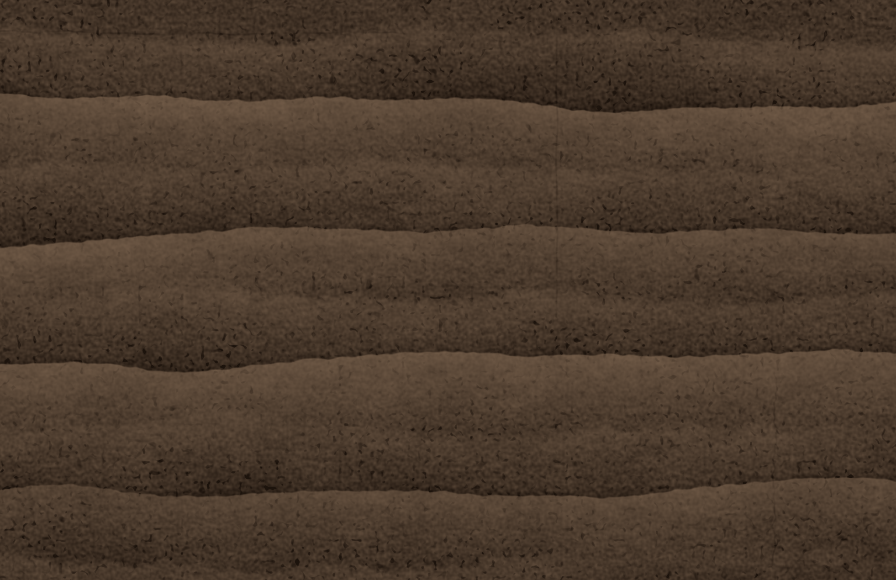
Give the GLSL for this texture, as a WebGL 2 fragment shader.

```glsl
#version 300 es
precision highp float;
// Rammed earth wall: wavy compacted layers painted from top to bottom, each
// pale at its crest and darker and coarser towards its foot. Gradient noise
// gives the wavy edges, mottling, lit grains and pits; thin cracks cross it.

#define DARK_EARTH vec3(0.20, 0.15, 0.11)
#define PALE_EARTH vec3(0.40, 0.32, 0.25)
#define LAYERS 9
#define TOP_EDGE 0.935
#define SPACING 0.112
#define WAVE 0.055
#define MOTTLE 0.26
#define GRAIN 0.42
#define PITS 0.65
#define CRACK 0.28

uniform vec2 u_resolution;
out vec4 outColor;

vec2 gradientAt(vec2 cell) {
    vec3 h = fract(vec3(cell.xyx) * vec3(0.1031, 0.1030, 0.0973));
    h += dot(h, h.yzx + 33.33);
    float angle = 6.2832 * fract((h.x + h.y) * h.z);
    return vec2(cos(angle), sin(angle));
}

float noise(vec2 p) {
    vec2 i = floor(p), f = p - i;
    vec2 u = f * f * f * (f * (f * 6.0 - 15.0) + 10.0);
    vec2 e = vec2(1.0, 0.0);
    float low = mix(dot(gradientAt(i), f),
                    dot(gradientAt(i + e.xy), f - e.xy), u.x);
    float high = mix(dot(gradientAt(i + e.yx), f - e.yx),
                     dot(gradientAt(i + e.xx), f - e.xx), u.x);
    return mix(low, high, u.y);
}

float fbm(vec2 p) {
    float sum = 0.0, amp = 1.0;
    for (int i = 0; i < 4; i++) {
        sum += amp * noise(p);
        p = p * 2.07 + 17.3;
        amp *= 0.6;
    }
    return sum;
}

// Height of the upper edge of one layer
float layerEdge(float x, float id) {
    float row = id * 7.37 + 0.4;
    float wave = noise(vec2(x * 1.7 + 3.1, row))
               + 0.3 * noise(vec2(x * 5.0, row + 40.0))
               + 0.07 * noise(vec2(x * 45.0, row + 80.0));
    return TOP_EDGE - SPACING * id + WAVE * wave;
}

// Layer tone, 0 dark to 1 pale
float layerTone(vec2 p, float ragged, float pixel) {
    float tone = 0.3;
    for (int i = 0; i < LAYERS; i++) {
        float id = float(i);
        float strong = mod(id, 2.0);
        float depth = layerEdge(p.x, id) - p.y;
        depth += ragged * mix(0.016, 0.002, strong);
        float soft = max(mix(0.012, 0.002, strong), pixel);
        float crest = mix(0.72, 1.0, strong);
        crest -= 0.22 * smoothstep(5.5, 7.0, id) + 0.1 * step(id, 0.5);
        crest += 0.25 * noise(vec2(p.x * 1.9, id * 3.7 + 0.5));
        float fall = 0.55 * clamp(depth / SPACING, 0.0, 1.2);
        // Shaded undercut just above a firm edge
        tone -= 0.16 * strong * smoothstep(-0.014, 0.0, depth);
        tone = mix(tone, crest - fall, smoothstep(-soft, soft, depth));
    }
    return tone;
}

// Thin wandering upright crack between two heights
float crack(vec2 p, float x, float low, float high, float wander, float pixel) {
    float bend = wander * (noise(vec2(p.y * 14.0, x * 9.0))
                         + 0.4 * noise(vec2(p.y * 60.0, x * 9.0)));
    float line = 1.0 - smoothstep(0.0, max(0.003, pixel), abs(p.x - x - bend));
    float span = smoothstep(low, low + 0.03, p.y)
               * (1.0 - smoothstep(high - 0.03, high, p.y));
    return line * span * (0.65 + 0.8 * noise(p.yx * 30.0));
}

void main() {
    vec2 p = gl_FragCoord.xy / u_resolution.y;
    float pixel = 1.0 / u_resolution.y;

    // Layers with broad stains drawn out sideways
    float tone = layerTone(p, fbm(p * vec2(16.0, 24.0)), pixel);
    float rough = mix(1.0, 0.45, smoothstep(0.25, 0.9, tone));
    tone += MOTTLE * (0.5 * fbm(p * vec2(7.0, 15.0)) + 0.5 * fbm(p * 38.0));

    // Crumbly grains lit from above
    vec2 q = p + 0.004 * vec2(noise(p * 50.0), noise(p * 50.0 + 9.0));
    float lit = noise(q * 95.0) - noise((q + vec2(0.001, 0.004)) * 95.0);
    float fine = noise(p * 165.0 + 5.0);
    tone += GRAIN * rough * (0.7 * lit + 0.9 * fine);

    // Pits gather in loose patches
    float loose = smoothstep(-0.35, 0.35, noise(p * vec2(9.0, 14.0) + 21.0));
    float small = smoothstep(0.2, 0.5, noise(q * 110.0 + 31.0));
    float large = smoothstep(0.3, 0.55, noise(q * 62.0 + 57.0));
    tone -= PITS * rough * (0.35 + 0.65 * loose) * (small + 0.8 * large);

    // Upright cracks and a faint level seam
    tone -= CRACK * crack(p, 0.96, 0.45, 0.97, 0.003, pixel);
    tone -= CRACK * crack(p, 1.335, 0.0, 0.37, 0.02, pixel);
    tone -= CRACK * crack(p.yx, 0.943, -0.1, 0.72, 0.006, pixel);

    outColor = vec4(mix(DARK_EARTH, PALE_EARTH, clamp(tone, -0.45, 1.15)), 1.0);
}
```
